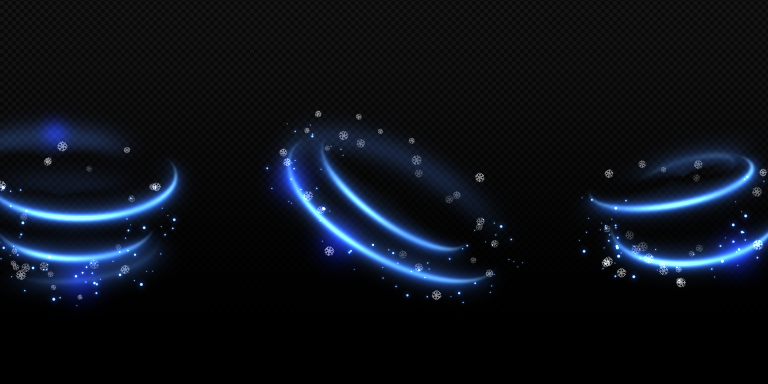
This background is drawn by a Shadertoy shader. Its source:

```glsl
const float TAU = 6.28318;
const vec3 CORE = vec3(0.55, 0.82, 0.88);
const vec3 BLUE = vec3(0.08, 0.30, 0.78);
const vec3 NAVY = vec3(0.07, 0.13, 0.25);
const vec3 INDIGO = vec3(0.04, 0.08, 0.55);

vec2 rotate(vec2 p, float angle) {
    float c = cos(angle), s = sin(angle);
    return vec2(c * p.x - s * p.y, s * p.x + c * p.y);
}

vec3 hash3(float n) {
    vec3 p = fract(n * vec3(0.1031, 0.1030, 0.0973));
    p += dot(p, p.yzx + 33.33);
    return fract((p.xxy + p.yzz) * p.zyx);
}

float bell(float d, float width) {
    return exp(-d * d / (width * width));
}

// Approximate distance to an ellipse outline
float ellipseDistance(vec2 p, vec2 radii) {
    float k = length(p / radii);
    return k * (k - 1.0) / max(length(p / (radii * radii)), 0.001);
}

// Glowing arc, centred on the angle middle and fading over span
vec3 ribbon(vec2 p, vec2 centre, vec2 radii, float tilt,
            float middle, float span, float core, float haze) {
    vec2 q = rotate(p - centre, -tilt);
    float d = ellipseDistance(q, radii);
    vec2 u = q / radii;
    float turn = atan(u.y, u.x) - middle;
    float offset = abs(mod(turn + 0.5 * TAU, TAU) - 0.5 * TAU) / span;
    float fade = 1.0 - smoothstep(0.3, 1.0, offset);
    float shimmer = 0.75 + 0.25 * cos(turn * 4.0 + 1.0);
    vec3 light = CORE * bell(d, 0.003 + 0.005 * fade) * core * shimmer;
    light += BLUE * bell(d, 0.017) * core * 0.75;
    light += NAVY * bell(d + 0.008, 0.038) * haze;
    return light * fade;
}

vec3 spot(vec2 p, vec2 centre, float size, float strength) {
    return INDIGO * bell(length(p - centre), size) * strength;
}

// Six spokes with a ring and a small hub
float snowflake(vec2 p, float size, float pixel) {
    float r = length(p);
    float sector = TAU / 6.0;
    float a = mod(atan(p.y, p.x) + 0.5 * sector, sector) - 0.5 * sector;
    vec2 q = r * vec2(cos(a), abs(sin(a)));
    float spoke = max(q.y - size * 0.10, q.x - size);
    float barb = abs(q.x - q.y * 0.6 - size * 0.62) - size * 0.09;
    barb = max(barb, q.y - size * 0.38);
    float hub = abs(r - size * 0.32) - size * 0.09;
    return 1.0 - smoothstep(-pixel, pixel, min(spoke, min(barb, hub)));
}

vec2 orbit(vec3 h, vec2 radii, float tilt, float sweep) {
    float a = -0.25 * TAU + (h.x - 0.5) * sweep;
    return rotate(radii * vec2(cos(a), sin(a)) * mix(0.62, 1.22, h.y), tilt);
}

// Flakes all around, sparks gathered along the lower side
vec3 snow(vec2 p, vec2 centre, vec2 radii, float tilt, float seed, float pixel) {
    vec3 light = vec3(0.0);
    vec2 q = p - centre;
    if (length(q) > 1.4 * max(radii.x, radii.y)) return light;
    for (int i = 0; i < 26; i++) {
        vec3 h = hash3(seed + float(i) * 7.0);
        vec2 v = q - orbit(h, radii, tilt, TAU);
        float size = mix(0.006, 0.013, h.z);
        light += snowflake(rotate(v, h.x * TAU), size, pixel) * mix(0.25, 0.68, h.y);
    }
    for (int i = 0; i < 64; i++) {
        vec3 h = hash3(seed + 311.0 + float(i) * 5.0);
        float d = length(q - orbit(h, radii, tilt, 4.4));
        float size = mix(0.001, 0.0038, h.z * h.z * h.z);
        float spark = 1.0 - smoothstep(size - pixel, size + pixel, d);
        light += vec3(0.72, 0.88, 1.0) * spark * mix(0.5, 1.0, h.z);
        light += BLUE * bell(d, size * 3.0) * 0.25;
    }
    return light;
}

// Faint checks fading downwards
vec3 backdrop(vec2 p, float cell) {
    vec2 wave = sin(p * TAU * 0.5 / cell);
    float check = smoothstep(-0.25, 0.25, wave.x * wave.y);
    return vec3(1.0, 1.0, 1.04) * mix(0.035, 0.078, check) * smoothstep(0.1, 1.0, p.y);
}

void mainImage(out vec4 fragColor, in vec2 fragCoord) {
    vec2 p = fragCoord / iResolution.y;
    p.x += 1.0 - 0.5 * iResolution.x / iResolution.y;
    float pixel = 0.75 / iResolution.y;
    vec3 color = backdrop(p, 0.0105);

    // Left swirl
    color += ribbon(p, vec2(0.208, 0.544), vec2(0.250, 0.112), 0.0, -1.4, 1.95, 1.1, 1.0);
    color += ribbon(p, vec2(0.195, 0.422), vec2(0.208, 0.096), 0.0, -1.6, 1.5, 0.9, 1.0);
    color += ribbon(p, vec2(0.195, 0.362), vec2(0.221, 0.094), 0.1, -1.3, 1.4, 0.12, 0.9);
    color += ribbon(p, vec2(0.130, 0.583), vec2(0.190, 0.070), 0.0, 1.6, 1.8, 0.0, 1.0);
    color += ribbon(p, vec2(0.160, 0.490), vec2(0.150, 0.042), 0.0, 1.5, 1.5, 0.0, 0.45);
    color += spot(p, vec2(0.143, 0.653), 0.035, 0.8) + spot(p, vec2(0.21, 0.27), 0.05, 0.7);

    // Middle swirl
    color += ribbon(p, vec2(1.029, 0.458), vec2(0.307, 0.135), -0.506, -1.75, 1.8, 0.9, 1.2);
    color += ribbon(p, vec2(1.029, 0.458), vec2(0.307, 0.135), -0.506, 2.0, 1.8, 0.0, 0.8);
    color += ribbon(p, vec2(1.029, 0.500), vec2(0.227, 0.081), -0.628, -1.57, 1.7, 0.9, 0.7);
    color += spot(p, vec2(0.76, 0.53), 0.05, 0.7) + spot(p, vec2(0.88, 0.37), 0.05, 0.8);

    // Right swirl
    color += ribbon(p, vec2(1.747, 0.531), vec2(0.214, 0.066), 0.17, -1.3, 2.1, 1.0, 0.8);
    color += ribbon(p, vec2(1.780, 0.540), vec2(0.135, 0.040), 0.30, 1.0, 1.8, 0.15, 0.8);
    color += ribbon(p, vec2(1.810, 0.427), vec2(0.219, 0.112), 0.12, -1.65, 1.75, 1.1, 1.0);
    color += spot(p, vec2(1.92, 0.34), 0.05, 0.8);

    // Snow around each swirl
    color += snow(p, vec2(0.20, 0.43), vec2(0.21, 0.19), 0.0, 11.0, pixel);
    color += snow(p, vec2(1.03, 0.46), vec2(0.30, 0.17), -0.5, 503.0, pixel);
    color += snow(p, vec2(1.77, 0.44), vec2(0.24, 0.15), 0.1, 907.0, pixel);

    fragColor = vec4(clamp(color, 0.0, 1.0), 1.0);
}
```
